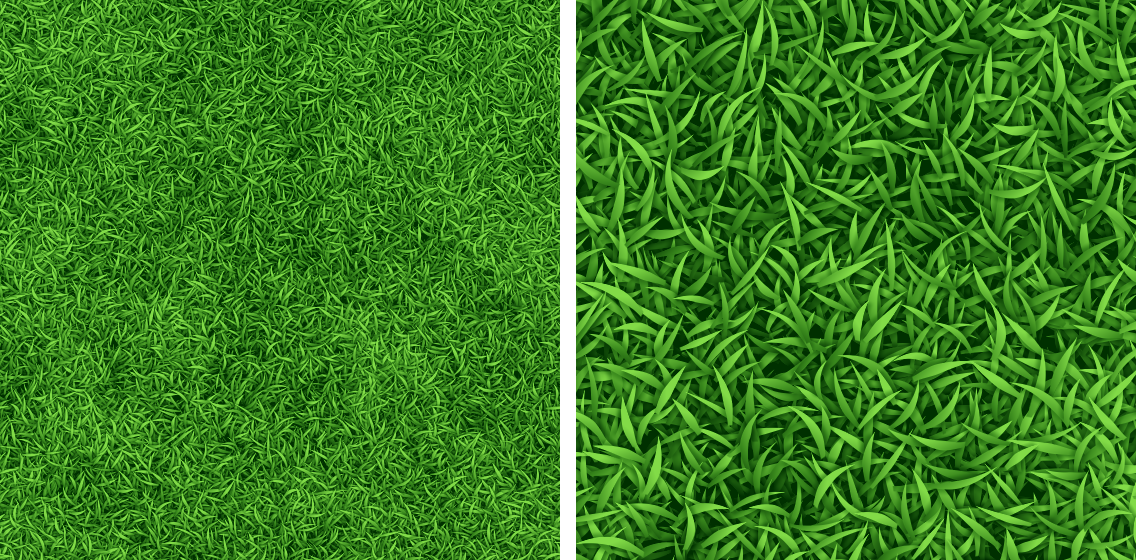
Left, the full canvas; right, a detail of the centre.
Write a Shadertoy shader that draws this texture.

```glsl
// Dense lawn of short, curved grass blades, seen from above and tiling on all sides.
// Wrapped grids of blades are stacked from the dark ground to the bright top;
// each blade softly shades what lies below, and a colour ramp tints the result.

const float GRID = 40.0;                        // cells per canvas side, whole
const int LAYERS = 16;                          // stacked blade grids
const vec2 LAYER_SHIFT = vec2(0.37, 0.71);      // grid offset between layers, in cells

const vec2 LENGTH_RANGE = vec2(0.023, 0.044);   // blade length, canvas units
const vec2 WIDTH_RANGE = vec2(0.0021, 0.0036);  // half width, canvas units
const float MAX_BEND = 0.17;                    // bow of the blade per length
const float MAX_LEAN = 1.5;                     // largest angle from upright, radians

const float GROUND_TONE = 0.02;
const float BASE_TONE = -0.02;
const float HEIGHT_GAIN = 0.60;                 // upper layers are brighter
const float TIP_GAIN = 0.50;                    // tips are brighter than roots
const float TONE_SPREAD = 0.36;                 // difference between blades
const float FOLD_TONE = 0.04;                   // difference between the blade halves
const float SHADOW_WIDTH = 0.0045;
const float SHADOW_DEPTH = 0.31;

const float CONTRAST = 1.2;
const float MID_TONE = 0.48;                    // tone kept by the contrast
const float PATCH_TONE = 0.28;                  // strength of lighter and darker patches
const vec2 PATCH_CELLS = vec2(20.0, 9.0);       // small and large patches per side, whole

const vec3 DEEP_GREEN = vec3(0.0, 0.19, 0.0);
const vec3 LEAF_GREEN = vec3(0.22, 0.53, 0.11);
const vec3 TIP_GREEN = vec3(0.51, 0.86, 0.28);

// Integer hash giving three values from 0 to 1.
vec3 hash3(vec3 seed) {
    uvec3 v = uvec3(seed) * 1664525u + 1013904223u;
    v.x += v.y * v.z;
    v.y += v.z * v.x;
    v.z += v.x * v.y;
    v ^= v >> 16u;
    v.x += v.y * v.z;
    v.y += v.z * v.x;
    v.z += v.x * v.y;
    return vec3(v >> 8u) / 16777216.0;
}

// Smooth value noise that wraps after the given number of cells.
float wrapNoise(vec2 uv, float cells) {
    vec2 p = uv * cells;
    vec2 f = smoothstep(0.0, 1.0, fract(p));
    vec2 a = mod(floor(p), cells);
    vec2 b = mod(a + 1.0, cells);
    float seed = 200.0 + cells;
    float low = mix(hash3(vec3(a, seed)).x, hash3(vec3(b.x, a.y, seed)).x, f.x);
    float high = mix(hash3(vec3(a.x, b.y, seed)).x, hash3(vec3(b, seed)).x, f.x);
    return mix(low, high, f.y);
}

// Paints one blade over the tone; offset runs from its centre, in canvas units.
float paintBlade(float tone, vec2 offset, float lean, vec3 traits, float height, float pixel) {
    float bladeLength = mix(LENGTH_RANGE.x, LENGTH_RANGE.y, traits.x);
    float maxWidth = mix(WIDTH_RANGE.x, WIDTH_RANGE.y, fract(traits.x * 7.0 + traits.y));
    float bend = (traits.y * 2.0 - 1.0) * MAX_BEND * bladeLength;

    // Blade frame: y runs from root to tip.
    float c = cos(lean), s = sin(lean);
    vec2 q = vec2(c * offset.x + s * offset.y, c * offset.y - s * offset.x);
    float along = q.y / bladeLength + 0.5;
    float t = clamp(along, 0.0, 1.0);

    // Distance to the bowed, tapered outline.
    float u = t - 0.5;
    float across = q.x - bend * (0.5 - 4.0 * u * u);
    float slope = 8.0 * bend * u / bladeLength;
    across *= inversesqrt(1.0 + slope * slope);
    float halfWidth = maxWidth * (1.0 - t * t) * mix(0.45, 1.0, smoothstep(0.0, 0.45, t));
    float dist = abs(across) - halfWidth;

    // Soft shade around the blade, fading at both ends.
    float ends = smoothstep(-0.02, 0.10, along) * (1.0 - smoothstep(0.86, 1.02, along));
    float shadow = (1.0 - smoothstep(0.0, SHADOW_WIDTH, dist)) * ends;
    tone *= 1.0 - SHADOW_DEPTH * shadow;

    // Lit blade with a fold along its middle.
    float fold = clamp(across / maxWidth * 2.0, -1.0, 1.0);
    float bladeTone = BASE_TONE + HEIGHT_GAIN * height + TIP_GAIN * t
                    + TONE_SPREAD * (traits.z - 0.5) + FOLD_TONE * fold;
    float edge = pixel / bladeLength;
    float cover = clamp(0.5 - dist / pixel, 0.0, 1.0)
                * smoothstep(-edge, edge, along)
                * (1.0 - smoothstep(1.0 - edge, 1.0 + edge, along));
    return mix(tone, max(bladeTone, 0.0), cover);
}

vec3 grassColour(float tone) {
    vec3 colour = mix(DEEP_GREEN, LEAF_GREEN, clamp(tone * 2.0, 0.0, 1.0));
    return mix(colour, TIP_GREEN, clamp(tone * 2.0 - 1.0, 0.0, 1.0));
}

void mainImage(out vec4 fragColor, in vec2 fragCoord) {
    vec2 uv = fragCoord / iResolution.xy;
    float pixel = 1.0 / iResolution.y;
    float tone = GROUND_TONE;
    for (int layer = 0; layer < LAYERS; layer++) {
        float level = float(layer);
        float height = (level + 0.5) / float(LAYERS);
        vec2 gridPos = uv * GRID + LAYER_SHIFT * level;
        // Rows from top to bottom, so nearer blades lie in front.
        for (int i = 0; i < 9; i++) {
            vec2 cell = floor(gridPos) + vec2(float(i % 3 - 1), float(1 - i / 3));
            vec2 wrapped = mod(cell, GRID);
            vec3 place = hash3(vec3(wrapped, level));
            vec3 traits = hash3(vec3(wrapped, level + 100.0));
            vec2 offset = (gridPos - cell - place.xy) / GRID;
            float lean = (place.z * 2.0 - 1.0) * MAX_LEAN;
            tone = paintBlade(tone, offset, lean, traits, height, pixel);
        }
    }
    float patches = 0.5 * (wrapNoise(uv, PATCH_CELLS.x) + wrapNoise(uv, PATCH_CELLS.y)) - 0.5;
    tone = MID_TONE + CONTRAST * (tone - MID_TONE) + PATCH_TONE * patches;
    fragColor = vec4(grassColour(tone), 1.0);
}
```
